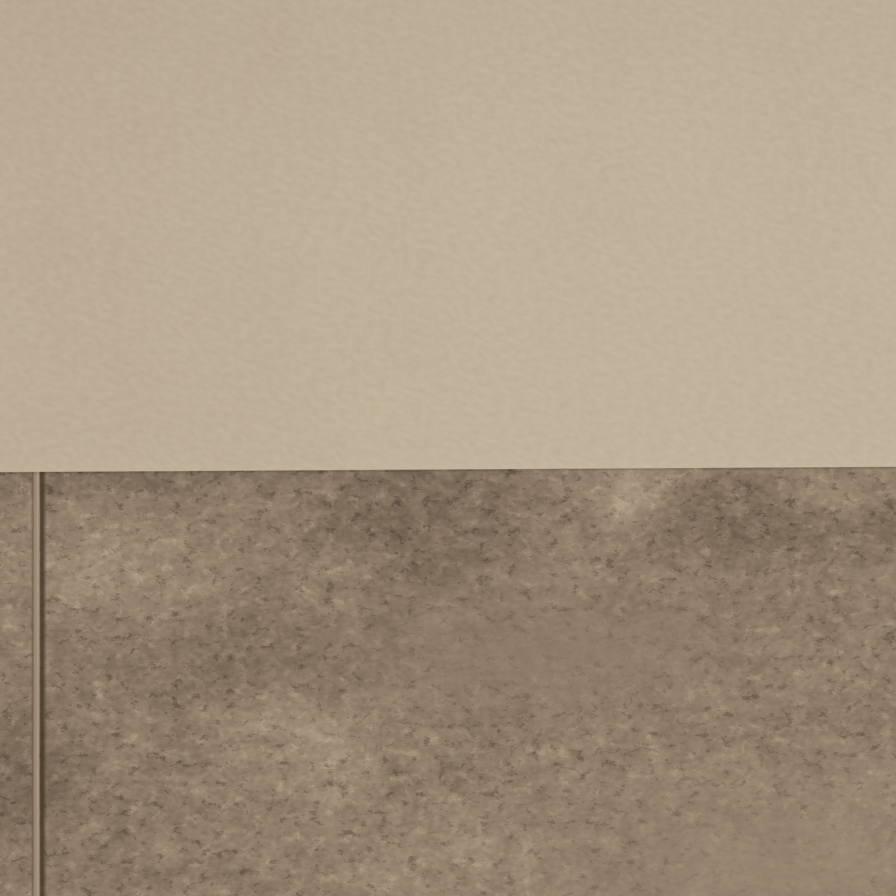
Give the GLSL for this texture, as a three.js fragment shader.

```glsl
varying vec2 vUv;

vec2 gradientAt(vec2 cell) {
  vec2 h = fract(cell * vec2(0.1031, 0.1137) + 0.137);
  h += dot(h, h.yx + 33.33);
  float angle = 6.2832 * fract((h.x + h.y) * h.x * 17.31);
  return vec2(cos(angle), sin(angle));
}

float gradientNoise(vec2 p) {
  vec2 i = floor(p), f = fract(p);
  vec2 u = f * f * f * (f * (f * 6.0 - 15.0) + 10.0);
  float a = dot(gradientAt(i), f);
  float b = dot(gradientAt(i + vec2(1.0, 0.0)), f - vec2(1.0, 0.0));
  float c = dot(gradientAt(i + vec2(0.0, 1.0)), f - vec2(0.0, 1.0));
  float d = dot(gradientAt(i + 1.0), f - 1.0);
  return mix(mix(a, b, u.x), mix(c, d, u.x), u.y);
}

float fbm(vec2 p) {
  float sum = 0.0, amplitude = 0.6;
  for (int octave = 0; octave < 4; octave++) {
    sum += amplitude * gradientNoise(p);
    p = mat2(1.6, 1.2, -1.2, 1.6) * p + 7.3;
    amplitude *= 0.65;
  }
  return sum;
}

float patchAt(vec2 p, vec2 center, vec2 radius) {
  vec2 d = (p - center) / radius;
  return exp(-dot(d, d));
}

// Painted wall with a fine, shallow grain
vec3 wallColor(vec2 p) {
  vec2 q = mat2(0.94, 0.34, -0.34, 0.94) * p;
  float grain = gradientNoise(q * vec2(85.0, 150.0) + 0.7 * gradientNoise(p * 31.0));
  grain += 0.6 * gradientNoise(q * vec2(150.0, 210.0) + 37.0);
  float mottling = fbm(p * 6.0 + 21.0);
  vec3 color = mix(vec3(0.738, 0.677, 0.588), vec3(0.755, 0.697, 0.607), smoothstep(0.0, 0.65, p.x));
  color += 0.02 * grain + 0.012 * mottling * vec3(0.8, 1.0, 0.5);
  return color - 0.018 * smoothstep(0.75, 1.1, p.y);
}

// Broad light and dark areas of the stone
float stoneShade(vec2 p) {
  float shade = 0.62;
  shade -= 0.32 * patchAt(p, vec2(0.47, 0.43), vec2(0.12, 0.08));
  shade -= 0.30 * patchAt(p, vec2(0.85, 0.41), vec2(0.13, 0.05));
  shade -= 0.30 * patchAt(p, vec2(0.13, 0.465), vec2(0.13, 0.025));
  shade -= 0.25 * patchAt(p, vec2(0.28, 0.26), vec2(0.16, 0.045));
  shade -= 0.13 * patchAt(p, vec2(0.10, 0.13), vec2(0.09, 0.12));
  shade -= 0.30 * patchAt(p, vec2(0.0, 0.13), vec2(0.05, 0.06));
  shade += 0.42 * patchAt(p, vec2(0.70, 0.445), vec2(0.04, 0.045));
  shade += 0.28 * patchAt(p, vec2(0.92, 0.455), vec2(0.04, 0.025));
  shade += 0.24 * patchAt(p, vec2(0.12, 0.37), vec2(0.10, 0.06));
  shade += 0.24 * patchAt(p, vec2(0.34, 0.18), vec2(0.08, 0.07));
  shade += 0.18 * patchAt(p, vec2(0.50, 0.03), vec2(0.11, 0.05));
  return shade + 0.14 * patchAt(p, vec2(0.92, 0.05), vec2(0.25, 0.12));
}

vec3 stoneColor(vec2 p) {
  vec2 q = p + 0.02 * vec2(fbm(p * 10.0), fbm(p * 10.0 + 40.0));
  float calm = max(patchAt(p, vec2(0.62, 0.27), vec2(0.22, 0.07)),
                   patchAt(p, vec2(0.90, 0.03), vec2(0.28, 0.11)));
  float rough = 1.0 - 0.65 * calm;
  float shade = stoneShade(q) + rough * 0.34 * fbm(q * vec2(12.0, 18.0));
  shade += rough * 0.42 * fbm(q * vec2(42.0, 60.0) + 13.0);

  // Dark pits, pale chips and thin broken veins
  float pits = smoothstep(0.12, 0.42, fbm(p * vec2(64.0, 92.0) + 71.0));
  float chips = smoothstep(0.10, 0.40, fbm(p * vec2(50.0, 72.0) + 117.0));
  float vein = 1.0 - smoothstep(0.0, 0.05, abs(fbm(q * vec2(12.0, 20.0) + 55.0)));
  float veinArea = patchAt(p, vec2(0.70, 0.16), vec2(0.30, 0.09));
  float broken = smoothstep(-0.05, 0.15, gradientNoise(p * 45.0 + 9.0));
  shade += rough * (0.26 * chips - 0.42 * pits) - 0.28 * vein * veinArea * broken;
  shade += 0.20 * rough * gradientNoise(p * vec2(130.0, 170.0));
  return mix(vec3(0.42, 0.35, 0.29), vec3(0.645, 0.57, 0.485), clamp(shade, -0.15, 1.25));
}

// Raised pale joint with a shadow on its right
vec3 addJoint(vec3 color, vec2 p) {
  float shadow = smoothstep(0.043, 0.046, p.x) * (1.0 - smoothstep(0.047, 0.053, p.x));
  float leftLine = 1.0 - smoothstep(0.0005, 0.002, abs(p.x - 0.0365));
  float strip = smoothstep(0.036, 0.038, p.x) * (1.0 - smoothstep(0.043, 0.045, p.x));
  color = mix(color, vec3(0.27, 0.22, 0.17), 0.85 * shadow);
  color = mix(color, vec3(0.60, 0.53, 0.44), strip);
  color = mix(color, vec3(0.42, 0.35, 0.28), 0.6 * leftLine);
  return color + 0.06 * (1.0 - smoothstep(0.0, 0.002, abs(p.x - 0.042)));
}

void main() {
  float above = vUv.y - mix(0.473, 0.479, vUv.x);
  vec3 tile = addJoint(stoneColor(vUv), vUv);
  tile *= 1.0 - 0.15 * smoothstep(-0.004, 0.0, above);
  vec3 wall = wallColor(vUv) + 0.012 * exp(-abs(above) * 120.0);
  gl_FragColor = vec4(mix(tile, wall, smoothstep(-0.001, 0.001, above)), 1.0);
}
```
